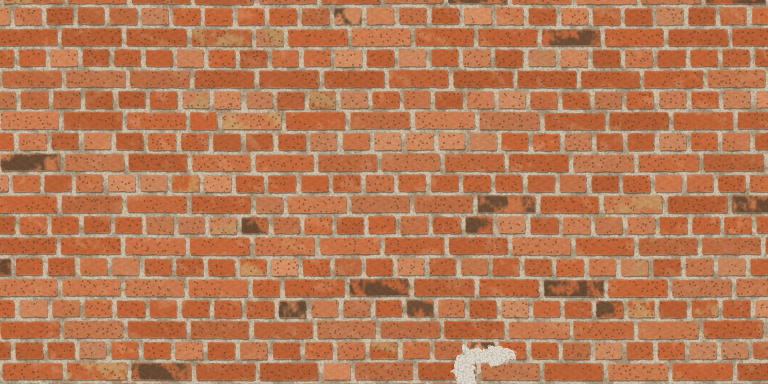
This texture is drawn by a Shadertoy shader. Its source:

```glsl
// Weathered red brick wall in English bond: header courses alternate with stretcher
// courses, and every second stretcher course takes one short closer brick.
// Rounded-box distances shape the bricks; cellular noise and sines add the wear.

const float HEADER_WIDTH = 1.0 / 12.0;   // lengths in canvas heights
const float COURSE_HEIGHT = 0.0544;
const vec2 JOINT = vec2(0.0135, 0.0112);

const vec3 RED = vec3(0.74, 0.385, 0.215);
const vec3 PALE = vec3(0.81, 0.56, 0.40);
const vec3 BUFF = vec3(0.76, 0.60, 0.40);
const vec3 BURNT = vec3(0.36, 0.25, 0.18);
const vec3 MORTAR = vec3(0.78, 0.72, 0.63);
const vec3 DULL_MORTAR = vec3(0.63, 0.55, 0.45);
const vec3 LIME = vec3(0.85, 0.82, 0.77);

struct Brick { float dist; vec2 id; float span; };

float hash(vec2 p) {
    vec3 q = fract(p.xyx * vec3(0.1031, 0.1030, 0.0973));
    q += dot(q, q.yzx + 33.33);
    return fract((q.x + q.y) * q.z);
}

// Distance to the nearest scattered feature point
float cellular(vec2 p) {
    vec2 cell = floor(p);
    float nearest = 2.0;
    for (int y = -1; y <= 1; y++)
    for (int x = -1; x <= 1; x++) {
        vec2 c = cell + vec2(x, y);
        vec2 point = c + vec2(hash(c), hash(c + 57.3));
        nearest = min(nearest, distance(p, point));
    }
    return nearest;
}

// Layered, rotated sines, about 0 to 1
float waves(vec2 p) {
    float sum = 0.0, gain = 0.25;
    for (int i = 0; i < 4; i++) {
        sum += gain * sin(p.x + 1.7 * sin(p.y)) * cos(p.y - 0.6 * sin(p.x));
        p = mat2(1.5, 1.1, -1.1, 1.5) * p + 2.3;
        gain *= 0.62;
    }
    return clamp(0.5 + sum, 0.0, 1.0);
}

float roundedBox(vec2 p, vec2 halfSize, float radius) {
    vec2 q = abs(p) - halfSize + radius;
    return length(max(q, 0.0)) + min(max(q.x, q.y), 0.0) - radius;
}

// Column of the closer brick in a stretcher course; far away when there is none
float closerColumn(float course) {
    if (mod(course, 4.0) != 1.0) return 1000.0;
    return 8.0 + 2.0 * (step(16.0, course) - step(abs(course - 5.0), 0.5));
}

Brick brickAt(vec2 p) {
    float down = (1.0 - p.y + 0.001 * sin(p.x * 7.0)) / COURSE_HEIGHT - 0.27;
    float course = floor(down);
    bool headers = mod(course, 2.0) == 0.0;
    float shift = 0.26 * (hash(vec2(course, 8.0)) - 0.6) + (headers ? 0.5 : 0.0);
    float along = p.x / HEADER_WIDTH - shift + 0.06 * sin(p.x * 3.0 + course * 2.4);

    float column = floor(along), start = column, span = 1.0;
    float closer = closerColumn(course);
    if (!headers && column != closer) {
        float origin = column > closer ? closer + 1.0 : 0.0;
        start = origin + 2.0 * floor((column - origin) / 2.0);
        span = 2.0;
    }

    vec2 id = vec2(start, course);
    vec2 size = vec2(span * HEADER_WIDTH, COURSE_HEIGHT);
    vec2 local = vec2(along - start - 0.5 * span, 0.5 - fract(down)) * size / vec2(span, 1.0);
    local.x = (along - start - 0.5 * span) * HEADER_WIDTH;
    vec2 jitter = vec2(hash(id + 3.1), hash(id + 9.7)) - 0.5;
    vec2 halfSize = 0.5 * (size - JOINT) - 0.0016 * jitter;
    float chips = 0.0035 * (waves(p * 130.0) - 0.5);
    float dist = roundedBox(local - 0.0016 * jitter.yx, halfSize, 0.004) + chips;
    return Brick(dist, id, span);
}

vec3 brickColour(vec2 p, Brick b) {
    float tone = hash(b.id + 21.0), kind = hash(b.id + 43.0);
    float blotch = waves(p * 34.0 + 9.0 * tone);
    float paleness = smoothstep(0.35, 1.0, tone) * (b.span > 1.5 ? 0.55 : 0.9);
    vec3 colour = mix(RED, PALE, paleness);
    colour = mix(colour, PALE, 0.5 * smoothstep(0.58, 0.85, blotch));
    colour = mix(colour, BUFF, 0.8 * step(0.9, kind) * smoothstep(0.35, 0.65, blotch));
    colour = mix(colour, BURNT, 0.85 * step(0.965, kind) * smoothstep(0.3, 0.6, blotch));
    // Surface grain and dark pits
    colour *= 0.88 + 0.17 * waves(p * 210.0) + 0.1 * (hash(b.id + 5.0) - 0.3);
    float pit = 1.0 - smoothstep(0.08, 0.24, cellular(p * 65.0));
    return mix(colour, BURNT, 0.55 * pit * step(0.4, waves(p * 19.0)));
}

// Irregular lime smear near the foot of the wall
float smearMask(vec2 p) {
    float upright = length((p - vec2(1.212, 0.036)) / vec2(0.03, 0.058));
    float arm = length((p - vec2(1.276, 0.075)) / vec2(0.066, 0.024));
    float edge = min(upright, arm) + 0.9 * (waves(p * 75.0) - 0.5);
    return 1.0 - smoothstep(0.88, 1.05, edge);
}

void mainImage(out vec4 fragColor, in vec2 fragCoord) {
    vec2 p = fragCoord / iResolution.y;
    float soft = 0.75 / iResolution.y;
    Brick b = brickAt(p);
    float face = smoothstep(soft, -soft, b.dist);

    // Sun from the upper left: lit top edges, shadows under the bricks
    float above = brickAt(p + vec2(-0.002, 0.0042)).dist;
    float shadow = smoothstep(soft, -soft, above) * (1.0 - face);
    float litEdge = smoothstep(-0.001, 0.003, above) * face;

    float grit = cellular(p * 160.0);
    vec3 mortar = mix(MORTAR, DULL_MORTAR, smoothstep(0.35, 0.8, waves(p * 45.0)));
    mortar *= 1.1 - 0.22 * grit;
    mortar = mix(mortar, BURNT, 0.6 * shadow);

    vec3 brick = mix(brickColour(p, b), PALE, 0.4 * litEdge);
    vec3 colour = mix(mortar, brick, face);
    colour = mix(colour, LIME * (1.08 - 0.24 * grit), smearMask(p));
    fragColor = vec4(clamp(colour, 0.0, 1.0), 1.0);
}
```
